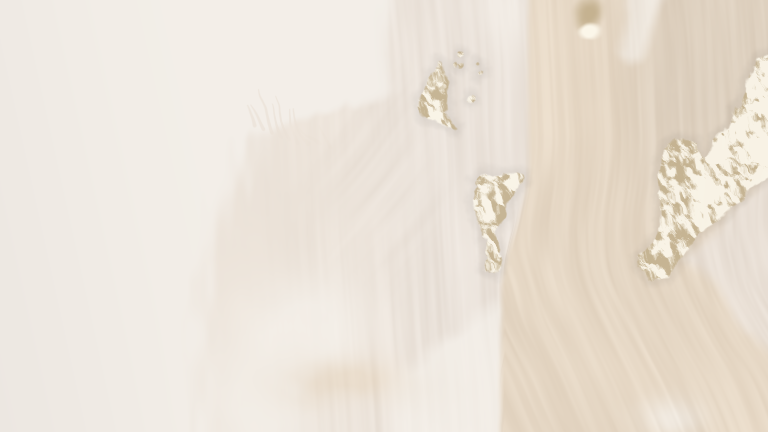
Write a WebGL 2 fragment shader that draws this background.

```glsl
#version 300 es
precision highp float;
// Pale plaster with soft cream and tan brush strokes and scattered gold leaf.
uniform vec2 u_resolution;
out vec4 fragColor;

const vec3 WALL_SHADE = vec3(0.925, 0.905, 0.882);
const vec3 WALL_LIGHT = vec3(0.951, 0.932, 0.908);
const vec3 CREAM = vec3(0.922, 0.885, 0.844);
const vec3 PEARL = vec3(0.914, 0.880, 0.846);
const vec3 TAN = vec3(0.901, 0.845, 0.772);
const vec3 TAUPE = vec3(0.868, 0.815, 0.747);
const vec3 CHALK = vec3(0.953, 0.934, 0.908);
const vec3 GOLD = vec3(0.73, 0.65, 0.50);
const vec3 GLINT = vec3(0.985, 0.965, 0.915);
const float RELIEF = 0.045;      // strength of lit paint ridges
const float LEAF_GRAIN = 62.0;   // wrinkles of leaf per canvas height
const int SPECKS = 6;
const int BRISTLES = 9;

float hash(vec2 p) { return fract(sin(dot(p, vec2(127.1, 311.7))) * 43758.5453); }

float noise(vec2 p) {
  vec2 i = floor(p), f = fract(p);
  f = f * f * (3.0 - 2.0 * f);
  return mix(mix(hash(i), hash(i + vec2(1, 0)), f.x),
             mix(hash(i + vec2(0, 1)), hash(i + vec2(1, 1)), f.x), f.y);
}

float fbm(vec2 p) {
  float sum = 0.0, amp = 0.5;
  for (int i = 0; i < 4; i++) {
    sum += amp * noise(p);
    p = mat2(1.6, 1.2, -1.2, 1.6) * p + 7.3;
    amp *= 0.5;
  }
  return sum;
}

// Distance to a capsule whose radius runs from ra to rb
float taper(vec2 p, vec2 a, vec2 b, float ra, float rb) {
  vec2 d = b - a;
  float t = clamp(dot(p - a, d) / dot(d, d), 0.0, 1.0);
  return length(p - a - d * t) - mix(ra, rb, t);
}

// Soft elliptical dab, 1 at the centre
float dab(vec2 p, vec2 c, vec2 r) {
  vec2 q = (p - c) / r;
  return exp(-dot(q, q));
}

// Fine ridges running along direction dir
float ridges(vec2 p, vec2 dir, float freq) {
  vec2 q = vec2(dot(p, vec2(dir.y, -dir.x)), dot(p, dir));
  q.x += 0.012 * noise(q * 5.0);
  return noise(q * vec2(freq, 3.0)) + 0.5 * noise(q * vec2(freq * 2.1, 5.0)) - 0.75;
}

float leafDistance(vec2 p) {
  float d = taper(p, vec2(1.019, 0.852), vec2(1.003, 0.757), 0.010, 0.034);
  d = min(d, taper(p, vec2(1.005, 0.745), vec2(1.052, 0.702), 0.020, 0.007));
  d = min(d, taper(p, vec2(1.116, 0.578), vec2(1.204, 0.585), 0.020, 0.013));
  d = min(d, taper(p, vec2(1.142, 0.550), vec2(1.132, 0.460), 0.046, 0.020));
  d = min(d, taper(p, vec2(1.134, 0.456), vec2(1.141, 0.388), 0.011, 0.020));
  d = min(d, taper(p, vec2(1.578, 0.625), vec2(1.575, 0.470), 0.054, 0.045));
  d = min(d, taper(p, vec2(1.570, 0.460), vec2(1.521, 0.394), 0.040, 0.042));
  d = min(d, taper(p, vec2(1.600, 0.505), vec2(1.725, 0.645), 0.050, 0.074));
  d = min(d, taper(p, vec2(1.725, 0.660), vec2(1.790, 0.830), 0.058, 0.044));
  for (int i = 0; i < SPECKS; i++) {
    vec2 r = vec2(hash(vec2(i, 3)), hash(vec2(i, 8)));
    d = min(d, length(p - vec2(1.05, 0.76) - r * vec2(0.08, 0.14)) - 0.003 - 0.005 * r.x);
  }
  return d;
}

void main() {
  vec2 p = gl_FragCoord.xy / u_resolution.y;
  p.x *= 1.7778 * u_resolution.y / u_resolution.x;
  float px = 1.0 / u_resolution.y;
  float cloud = fbm(p * 7.0) - 0.47;
  vec2 w = p + 0.05 * vec2(cloud, fbm(p * 9.0 + 20.0) - 0.47);

  // Bare wall
  vec3 col = mix(WALL_SHADE, WALL_LIGHT, smoothstep(-0.1, 0.6, p.x + 0.22 * p.y));

  // Cream field with a ragged left edge
  float edge = mix(0.46, 0.57, smoothstep(0.4, 0.7, p.y)) + 0.33 * smoothstep(0.67, 0.80, p.y);
  float rag = 0.06 * (noise(p * vec2(45.0, 9.0)) - 0.5);
  float field = smoothstep(-0.035, 0.06, w.x - edge + rag);
  col = mix(col, mix(CREAM, PEARL, smoothstep(0.70, 1.05, w.x)), field * 0.85);
  for (int i = 0; i < BRISTLES; i++) {
    float k = float(i) / float(BRISTLES - 1);
    vec2 root = vec2(0.58 + 0.18 * k, 0.70 - 0.04 * k);
    vec2 tip = root + vec2(-0.035 + 0.02 * hash(vec2(i, 5)), 0.04 + 0.06 * hash(vec2(i, 2)));
    col = mix(col, CREAM, 0.7 * smoothstep(0.003, -0.001, taper(w, root, tip, 0.004, 0.0005)));
  }

  // Chalky gaps and a warm smudge
  float chalk = dab(w, vec2(0.73, 0.25), vec2(0.13, 0.11)) + dab(w, vec2(0.60, 0.06), vec2(0.14, 0.16));
  chalk += smoothstep(-0.03, 0.04, 0.12 + (w.x - 0.9) * 0.76 - w.y) * smoothstep(0.87, 0.95, w.x);
  chalk += 0.6 * dab(w, vec2(1.18, 0.97), vec2(0.07, 0.09));
  col = mix(col, CHALK, clamp(chalk, 0.0, 0.9));
  float smudge = dab(w, vec2(0.80, 0.11), vec2(0.15, 0.055)) * (0.6 + 1.4 * cloud);
  col = mix(col, TAN, clamp(smudge, 0.0, 0.8));

  // Tan band, taupe corner and pale lower wedge
  float bandEdge = mix(1.155, 1.222, smoothstep(0.30, 0.62, p.y));
  float band = smoothstep(-0.008, 0.014, p.x - bandEdge + 0.25 * (w.x - p.x));
  vec3 paint = mix(TAN, TAUPE, smoothstep(1.38, 1.56, w.x) * smoothstep(0.35, 0.75, w.y));
  float wedge = smoothstep(-0.02, 0.03, w.x - 1.59 - 0.9 * abs(w.y - 0.40));
  paint = mix(paint, PEARL, 0.85 * wedge);
  float pale = smoothstep(0.04, 0.0, taper(w, vec2(1.50, 1.02), vec2(1.47, 0.89), 0.025, 0.005));
  pale += dab(w, vec2(1.55, 0.03), vec2(0.07, 0.045));
  col = mix(col, mix(paint, CHALK, 0.75 * min(pale, 1.0)), band);

  // Lit ridges: upright strokes, slanted strokes left of centre
  float slanted = dab(p, vec2(0.87, 0.56), vec2(0.12, 0.20));
  float sweep = band * smoothstep(0.7, 0.1, p.y) * 0.35;
  float upright = ridges(p, normalize(vec2(-0.06 - sweep, 1.0)), 75.0);
  float ridge = mix(upright, ridges(p, normalize(vec2(0.8, 1.0)), 48.0), slanted);
  float worked = field * (1.0 - 0.7 * min(chalk, 1.0) * (1.0 - band)) * smoothstep(0.5, 0.95, p.x);
  col += RELIEF * ridge * worked * vec3(0.8, 0.95, 1.1);
  col += 0.02 * cloud * field;

  // Dark hollow with its bright lip
  col = mix(col, GOLD, 0.75 * smoothstep(0.018, -0.018, length((w - vec2(1.366, 0.966)) * vec2(1.1, 0.8)) - 0.026));
  col = mix(col, GLINT, smoothstep(0.010, -0.006, length((w - vec2(1.375, 0.926)) * vec2(0.8, 1.2)) - 0.017));

  // Gold leaf: soft shadow, crinkled body, darker rim
  float d = leafDistance(p) + 0.030 * (fbm(p * 32.0) - 0.47);
  col *= 1.0 - 0.05 * smoothstep(0.025, 0.0, d);
  vec2 grain = mat2(0.8, -0.6, 0.6, 0.8) * p * LEAF_GRAIN * vec2(1.3, 0.7);
  float crinkle = fbm(grain + 2.0 * fbm(p * 30.0));
  float rim = smoothstep(-0.018, 0.0, d);
  float broad = smoothstep(1.56, 1.66, p.x);
  float shine = smoothstep(0.30, 0.56, crinkle - 0.07 * rim + 0.12 * broad);
  col = mix(col, mix(GOLD, GLINT, 0.15 + 0.85 * shine), 0.92 * smoothstep(px, -px - 0.002, d));

  fragColor = vec4(clamp(col, 0.0, 1.0), 1.0);
}
```
